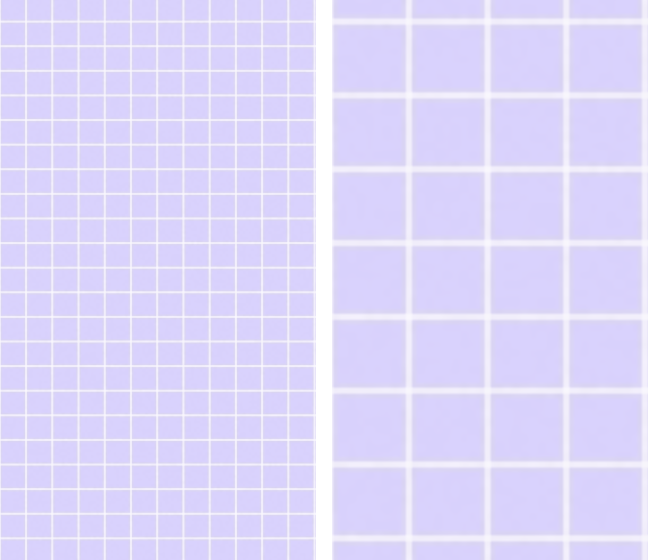
Left: the whole. Right: its middle third, enlarged.
Give the GLSL for this pattern, as a Shadertoy shader.

```glsl
// Lavender grid: soft off-white lines around slightly wide pastel cells.
// Distance to the nearest line on each axis gives a bright core and a greyish
// halo; value noise adds faint mottling and uneven line strength.

const vec2 PERIOD = vec2(0.0830, 0.07787);      // cell size, in canvas widths
const vec2 FIRST_LINE = vec2(0.0825, 0.0685);   // first lines from the lower left
const float CORE_HALF_WIDTH = 0.0032;
const float CORE_SOFTNESS = 0.0020;
const float HALO_HALF_WIDTH = 0.0078;
const float HALO_SOFTNESS = 0.0024;

const vec3 CELL_COLOUR = vec3(0.850, 0.822, 0.990);
const vec3 HALO_COLOUR = vec3(0.855, 0.835, 0.952);
const vec3 LINE_COLOUR = vec3(0.950, 0.938, 0.985);
const vec3 CROSSING_COLOUR = vec3(0.972, 0.966, 0.988);

float hash(vec2 p) {
    p = fract(p * vec2(0.1031, 0.1137));
    p += dot(p, p.yx + 33.33);
    return fract((p.x + p.y) * p.x * 71.7);
}

float valueNoise(vec2 p) {
    vec2 cell = floor(p);
    vec2 f = fract(p);
    f = f * f * (3.0 - 2.0 * f);
    float low = mix(hash(cell), hash(cell + vec2(1.0, 0.0)), f.x);
    float high = mix(hash(cell + vec2(0.0, 1.0)), hash(cell + vec2(1.0, 1.0)), f.x);
    return mix(low, high, f.y);
}

// Per-axis distance to the nearest grid line
vec2 lineDistance(vec2 p, vec2 first, vec2 period) {
    vec2 phase = fract((p - first) / period + 0.5) - 0.5;
    return abs(phase) * period;
}

// Per-axis coverage of a soft-edged band
vec2 band(vec2 distance, float halfWidth, float softness) {
    return 1.0 - smoothstep(halfWidth - softness, halfWidth + softness, distance);
}

float unite(vec2 coverage) {
    return 1.0 - (1.0 - coverage.x) * (1.0 - coverage.y);
}

void mainImage(out vec4 fragColor, in vec2 fragCoord) {
    vec2 p = fragCoord / iResolution.x;
    float pixel = 1.0 / iResolution.x;
    vec2 d = lineDistance(p, FIRST_LINE, PERIOD);

    // Bands are never sharper than the pixel grid
    vec2 core = band(d, CORE_HALF_WIDTH, max(CORE_SOFTNESS, 0.6 * pixel));
    vec2 halo = band(d, HALO_HALF_WIDTH, max(HALO_SOFTNESS, 0.6 * pixel));
    float haloMask = unite(halo);

    // Uneven strength along the lines
    float wear = valueNoise(p * 45.0 + 7.0);
    core *= 0.93 + 0.07 * wear;

    vec3 colour = mix(CELL_COLOUR, HALO_COLOUR, haloMask * (0.8 + 0.2 * wear));
    colour = mix(colour, LINE_COLOUR, unite(core));
    colour = mix(colour, CROSSING_COLOUR, core.x * core.y);

    // Faint mottling, stronger beside the lines
    float mottle = valueNoise(p * 110.0) - 0.5;
    colour += mottle * mix(0.006, 0.014, haloMask);

    fragColor = vec4(colour, 1.0);
}
```
